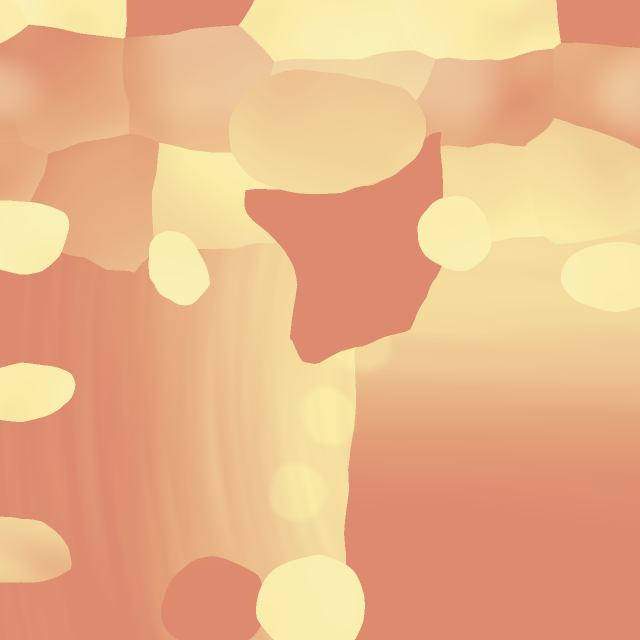
A WebGL 1 fragment shader for this background:

```glsl
precision highp float;
// Abstract painted background: two broad streaked gradient fields below,
// a band of jittered Voronoi patches above, and torn-edged blobs on top.
// Every part picks a tone on one terracotta-to-cream ramp.
uniform vec2 u_resolution;

float hash(vec2 p) {
  vec3 q = fract(p.xyx * 0.1031);
  q += dot(q, q.yzx + 33.33);
  return fract((q.x + q.y) * q.z);
}

vec2 hash2(vec2 p) {
  return vec2(hash(p + 3.7), hash(p + 41.3));
}

float lattice(vec2 cell, vec2 f) {
  return mix(mix(hash(cell), hash(cell + vec2(1.0, 0.0)), f.x),
             mix(hash(cell + vec2(0.0, 1.0)), hash(cell + 1.0), f.x), f.y);
}

float softNoise(vec2 p) {
  vec2 f = fract(p);
  return lattice(floor(p), f * f * (3.0 - 2.0 * f));
}

// Linear interpolation leaves creases, which give edges their cut corners.
vec2 crease(vec2 p) {
  return vec2(lattice(floor(p), fract(p)),
              lattice(floor(p) + 57.0, fract(p))) - 0.5;
}

// Tone 0 is terracotta, tone 5 is pale cream.
vec3 ramp(float t) {
  vec3 c = mix(vec3(0.865, 0.54, 0.435), vec3(0.89, 0.63, 0.47), clamp(t, 0.0, 1.0));
  c = mix(c, vec3(0.92, 0.73, 0.54), clamp(t - 1.0, 0.0, 1.0));
  c = mix(c, vec3(0.95, 0.84, 0.61), clamp(t - 2.0, 0.0, 1.0));
  c = mix(c, vec3(0.98, 0.92, 0.65), clamp(t - 3.0, 0.0, 1.0));
  return mix(c, vec3(0.98, 0.95, 0.73), clamp(t - 4.0, 0.0, 1.0));
}

float ellipse(vec2 p, vec2 center, vec2 radius) {
  return length((p - center) / radius) - 1.0;
}

// Left field has curved upright strokes, right field has level ones.
float fieldTone(vec2 p, vec2 torn) {
  float bend = length((p - vec2(0.75, 0.42)) * vec2(1.0, 0.6));
  float left = 3.3 * (1.0 - smoothstep(0.22, 0.68, bend));
  left += 0.55 * (softNoise(vec2(bend * 42.0, p.y * 3.5)) - 0.4);
  left += 0.3 * (softNoise(vec2(bend * 90.0, p.y * 5.0)) - 0.5);
  float right = 3.3 * smoothstep(0.18, 0.58, p.y);
  right += 0.45 * smoothstep(0.05, 0.3, p.y)
         * (softNoise(vec2(p.x * 3.0, p.y * 32.0 + p.x * 2.0)) - 0.45);
  float seam = 0.54 + 0.025 * smoothstep(0.1, 0.4, p.y);
  float tone = torn.x < seam ? left : right;
  // Faint pale discs along the seam
  for (int i = 0; i < 3; i++) {
    vec2 center = vec2(0.477, 0.235) + float(i) * vec2(0.045, 0.115);
    tone += 0.5 * (1.0 - smoothstep(0.75, 1.05, length(torn - center) / 0.048));
  }
  return tone;
}

float patchTone(vec2 id) {
  if (id.y > 5.5) return 4.4 * step(0.5, mod(id.x + 2.0, 3.0));
  if (id.y > 4.5) return id.x == 2.0 ? 3.0 : 1.1;
  return id.x < 0.5 ? 1.2 : 3.1;
}

vec3 scene(vec2 p) {
  vec2 torn = p + 0.035 * crease(p * 9.0) + 0.009 * crease(p * 30.0 + 11.0);
  float mottle = softNoise(p * 11.0 + 2.0 * crease(p * 5.0)) - 0.5;
  vec3 color = ramp(fieldTone(p, torn));

  // Voronoi patches: sites in the upper rows cover the fields
  vec2 g = torn * vec2(4.6, 6.5);
  vec2 id = vec2(0.0), offset = vec2(0.0);
  float nearest = 9.0;
  for (int y = -1; y <= 1; y++) {
    for (int x = -1; x <= 1; x++) {
      vec2 cell = floor(g) + vec2(float(x), float(y));
      vec2 d = g - cell - 0.5 - 0.6 * (hash2(cell + 20.0) - 0.5);
      if (dot(d, d) < nearest) { nearest = dot(d, d); id = cell; offset = d; }
    }
  }
  if (id.y > 3.5) {
    float base = patchTone(id);
    float shade = dot(offset, 2.4 * (hash2(id + 70.0) - 0.5)) - 0.4 * offset.y + 1.3 * mottle;
    color = ramp(base + shade * (base < 0.5 ? 0.12 : 1.0));
    float pale = smoothstep(0.45, 0.9, softNoise(p * 7.0 + 30.0));
    if (base > 0.5 && base < 4.0) color = mix(color, vec3(0.95, 0.86, 0.69), 0.6 * pale);
  }

  // Flat central shape with a horn at each upper corner
  float west = 0.452 - 0.06 * smoothstep(0.58, 0.68, torn.y);
  float east = 0.685 - 0.5 * max(0.58 - torn.y, 0.0);
  float south = 0.468 - 0.04 * smoothstep(0.45, 0.48, torn.x) + 0.42 * max(torn.x - 0.5, 0.0);
  float north = 0.70 + 0.09 * smoothstep(0.58, 0.68, torn.x);
  if (torn.x > west && torn.x < east && torn.y > south && torn.y < north) color = ramp(0.0);
  if (ellipse(torn, vec2(0.51, 0.79), vec2(0.15, 0.1)) < 0.0)
    color = ramp(2.9 + 5.0 * (0.78 - p.y) + 0.5 * mottle);

  // Small blobs: left margin, below the patches, and bottom edge
  for (int i = 0; i < 3; i++) {
    float k = float(i);
    if (ellipse(torn, vec2(0.02, 0.14 + 0.245 * k), vec2(0.085, 0.052)) < 0.0)
      color = ramp((k < 0.5 ? 2.3 : 4.4) + 1.4 * mottle);
    vec2 hang = vec2(0.27 + 0.52 * k - 0.085 * k * k, 0.575 + 0.06 * mod(k, 2.0));
    if (ellipse(torn, hang, vec2(0.045 + 0.018 * k, 0.058)) < 0.0) color = ramp(4.3 + mottle);
    if (k < 1.5 && ellipse(torn, vec2(0.34 + 0.145 * k, 0.045), vec2(0.08, 0.082)) < 0.0)
      color = ramp(4.4 * k + 0.3 * mottle);
  }
  return color;
}

void main() {
  // Four samples per pixel smooth all the edges
  vec3 sum = vec3(0.0);
  for (int i = 0; i < 4; i++) {
    vec2 shift = vec2(mod(float(i), 2.0), floor(float(i) / 2.0)) * 0.5 - 0.25;
    sum += scene((gl_FragCoord.xy + shift) / u_resolution);
  }
  gl_FragColor = vec4(sum / 4.0, 1.0);
}
```
